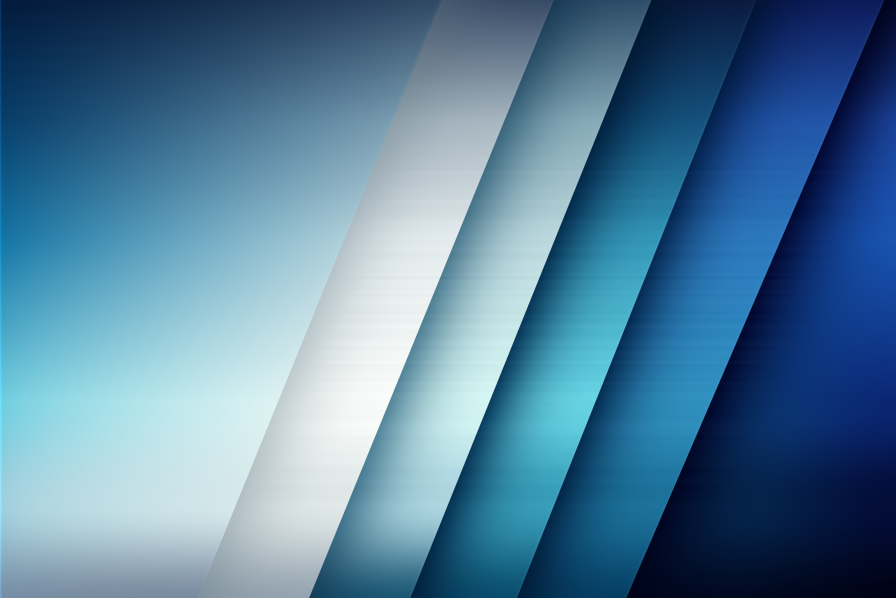
Reproduce this background procedurally as a Shadertoy shader.

```glsl
// Vertical gradient through six stops, listed from bottom to top
vec3 ramp(float y, vec3 c0, vec3 c1, vec3 c2, vec3 c3, vec3 c4, vec3 c5) {
    vec3 c = mix(c0, c1, smoothstep(-0.02, 0.16, y));
    c = mix(c, c2, smoothstep(0.16, 0.33, y));
    c = mix(c, c3, clamp((y - 0.33) / 0.27, 0.0, 1.0));
    c = mix(c, c4, clamp((y - 0.60) / 0.20, 0.0, 1.0));
    return mix(c, c5, clamp((y - 0.80) / 0.20, 0.0, 1.0));
}

// Horizontal distance to a slanted edge, positive on its right
float edgeDistance(vec2 uv, float bottomX, float topX) {
    return uv.x - mix(bottomX, topX, uv.y);
}

// Lays a panel right of an edge, shaded by the sheet on its left
vec3 layPanel(vec3 base, vec3 panel, float d, vec3 shade, float strength, float width, float aa) {
    float reach = max(d, 0.0) / width;
    float shadow = strength * exp(-reach * (0.65 + 0.35 * reach));
    vec3 lit = mix(panel, shade * (0.35 + 0.65 * panel), shadow);
    float rim = smoothstep(-0.004, 0.0, d);
    base += 0.035 * rim * (1.0 - base);
    return mix(base, lit, smoothstep(-aa, aa, d));
}

float hash(float n) {
    return fract(sin(n * 91.73) * 4375.85);
}

// Fine horizontal grain made of smoothly joined rows
float brushedRows(float y, float rows) {
    float row = floor(y * rows);
    float blend = smoothstep(0.0, 1.0, fract(y * rows));
    return mix(hash(row), hash(row + 1.0), blend) - 0.5;
}

void mainImage(out vec4 fragColor, in vec2 fragCoord) {
    vec2 uv = fragCoord / iResolution.xy;
    float y = uv.y;
    float aa = 0.8 / iResolution.x;

    // Slanted edges from left to right
    float d1 = edgeDistance(uv, 0.221, 0.493);
    float d2 = edgeDistance(uv, 0.345, 0.618);
    float d3 = edgeDistance(uv, 0.458, 0.727);
    float d4 = edgeDistance(uv, 0.577, 0.844);
    float d5 = edgeDistance(uv, 0.699, 0.987);

    // Wide left sheet, blue at its border and pale toward the first edge
    vec3 border = ramp(y, vec3(0.46, 0.55, 0.64), vec3(0.60, 0.80, 0.86),
        vec3(0.42, 0.80, 0.87), vec3(0.07, 0.45, 0.64),
        vec3(0.03, 0.24, 0.41), vec3(0.01, 0.10, 0.23));
    vec3 pale = ramp(y, vec3(0.46, 0.53, 0.61), vec3(0.84, 0.91, 0.92),
        vec3(0.87, 0.95, 0.95), vec3(0.68, 0.81, 0.85),
        vec3(0.47, 0.61, 0.69), vec3(0.19, 0.29, 0.40));
    float across = clamp(uv.x / mix(0.221, 0.493, y), 0.0, 1.0);
    vec3 col = mix(border, pale, pow(across, mix(0.45, 1.25, y)));
    col += vec3(0.0, 0.10, 0.16) * smoothstep(0.003, 0.0, uv.x);

    // White panel
    vec3 white = ramp(y, vec3(0.57, 0.63, 0.68), vec3(0.88, 0.91, 0.91),
        vec3(0.98, 0.99, 0.98), vec3(0.89, 0.92, 0.93),
        vec3(0.65, 0.71, 0.75), vec3(0.21, 0.29, 0.40));
    col = layPanel(col, white, d1, vec3(0.64, 0.70, 0.73), 0.65, 0.045, aa);

    // Ice panel
    vec3 ice = ramp(y, vec3(0.08, 0.32, 0.44), vec3(0.68, 0.84, 0.88),
        vec3(0.84, 0.97, 0.96), vec3(0.74, 0.85, 0.87),
        vec3(0.53, 0.67, 0.72), vec3(0.18, 0.30, 0.41));
    col = layPanel(col, ice, d2, vec3(0.14, 0.36, 0.48), 0.72, 0.042, aa);

    // Turquoise panel
    vec3 turquoise = ramp(y, vec3(0.03, 0.29, 0.42), vec3(0.22, 0.62, 0.73),
        vec3(0.41, 0.84, 0.90), vec3(0.20, 0.59, 0.72),
        vec3(0.08, 0.32, 0.49), vec3(0.04, 0.10, 0.25));
    col = layPanel(col, turquoise, d3, vec3(0.0, 0.20, 0.34), 0.92, 0.042, aa);

    // Azure panel
    vec3 azure = ramp(y, vec3(0.02, 0.24, 0.39), vec3(0.11, 0.45, 0.61),
        vec3(0.19, 0.57, 0.75), vec3(0.17, 0.47, 0.74),
        vec3(0.13, 0.33, 0.66), vec3(0.05, 0.10, 0.35));
    col = layPanel(col, azure, d4, vec3(0.0, 0.18, 0.33), 0.90, 0.042, aa);

    // Deep blue sheet
    vec3 inner = ramp(y, vec3(0.0, 0.03, 0.12), vec3(0.02, 0.16, 0.32),
        vec3(0.05, 0.27, 0.51), vec3(0.06, 0.28, 0.62),
        vec3(0.07, 0.26, 0.62), vec3(0.03, 0.05, 0.28));
    vec3 outer = ramp(y, vec3(0.0, 0.01, 0.08), vec3(0.01, 0.05, 0.22),
        vec3(0.04, 0.15, 0.45), vec3(0.10, 0.34, 0.71),
        vec3(0.13, 0.32, 0.70), vec3(0.04, 0.08, 0.26));
    vec3 deep = mix(inner, outer, smoothstep(0.80, 1.0, uv.x));
    col = layPanel(col, deep, d5, vec3(0.0, 0.03, 0.22), 0.95, 0.055, aa);

    // Brushed grain over the slanted panels
    float grainArea = smoothstep(0.0, 0.05, d1) * smoothstep(0.05, 0.25, y)
        * smoothstep(0.85, 0.60, y) * smoothstep(0.10, 0.0, d5);
    col += 0.022 * grainArea * brushedRows(y, 170.0);

    fragColor = vec4(clamp(col, 0.0, 1.0), 1.0);
}
```
